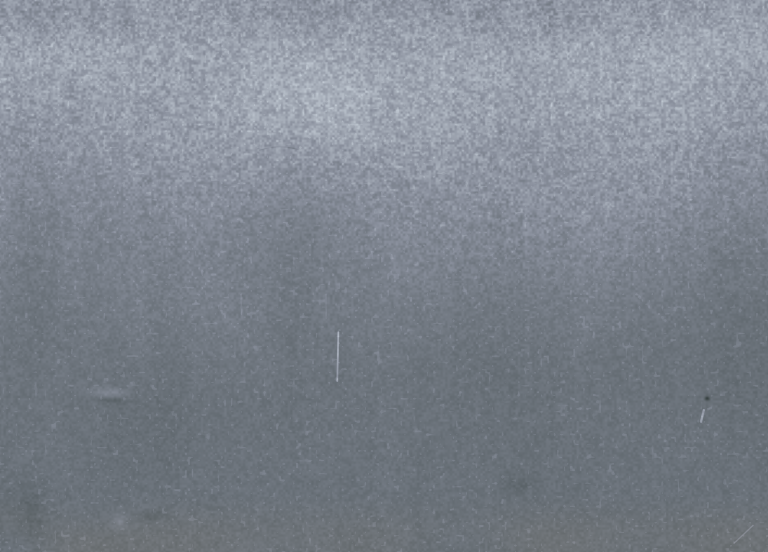
Write a Shadertoy shader that draws this texture.

```glsl
// Weathered galvanised sheet metal: a soft sheen rises from a dull lower half to
// a pale upper band, broken by fine bright flakes, vertical streaks and stains.
// A scalar tone is summed from noise layers and marks, then mapped to a steel ramp.

const vec3 DULL_STEEL  = vec3(0.410, 0.440, 0.470);
const vec3 MID_STEEL   = vec3(0.540, 0.564, 0.616);
const vec3 PALE_STEEL  = vec3(0.680, 0.710, 0.752);
const vec3 WARM_TINT   = vec3(0.016, 0.003, -0.016);
const float SHEEN_START = 0.27;
const float SHEEN_END   = 0.95;
const float SHEEN_GAIN  = 0.75;
const float GRAIN_FINE   = 235.0;   // cells per canvas height
const float GRAIN_COARSE = 125.0;
const float GRAIN_DULL = 0.24;
const float GRAIN_PALE = 0.68;
const float STREAK_GAIN = 0.11;
const float CLOUD_GAIN  = 0.16;

float hash(vec2 p) {
    vec3 q = fract(vec3(p.xyx) * 0.1031);
    q += dot(q, q.yzx + 33.33);
    return fract((q.x + q.y) * q.z);
}

float noise(vec2 p) {
    vec2 cell = floor(p), f = fract(p);
    f = f * f * (3.0 - 2.0 * f);
    return mix(mix(hash(cell), hash(cell + vec2(1, 0)), f.x),
               mix(hash(cell + vec2(0, 1)), hash(cell + vec2(1, 1)), f.x), f.y);
}

float clouds(vec2 p) {
    float sum = 0.0, gain = 0.5;
    for (int i = 0; i < 4; i++) {
        sum += gain * noise(p);
        p = mat2(1.6, 1.2, -1.2, 1.6) * p + 7.3;
        gain *= 0.5;
    }
    return sum - 0.47;
}

// Soft elliptical spot, 1 at its centre
float spot(vec2 p, vec2 centre, vec2 radius) {
    vec2 d = (p - centre) / radius;
    return exp(-dot(d, d));
}

// Thin line from a to b, slightly broken along its length
float scratch(vec2 p, vec2 a, vec2 b, float width) {
    vec2 ab = b - a;
    float along = clamp(dot(p - a, ab) / dot(ab, ab), 0.0, 1.0);
    float d = length(p - a - ab * along);
    float edge = 0.7 / iResolution.y;
    float wear = 0.55 + 0.45 * noise(vec2(along * 9.0, a.x * 50.0));
    return wear * (1.0 - smoothstep(width - edge, width + edge, d));
}

// Broad sheen with uneven patches
float sheenTone(vec2 p) {
    float height = p.y + 0.10 * (noise(p * vec2(2.2, 1.3) + 4.0) - 0.5);
    float tone = 0.03 + SHEEN_GAIN * smoothstep(SHEEN_START, SHEEN_END, height);
    tone -= 0.15 * spot(p, vec2(0.53, 0.58), vec2(0.15, 0.16));
    tone -= 0.09 * spot(p, vec2(0.05, 0.62), vec2(0.16, 0.22));
    tone -= 0.09 * spot(p, vec2(1.36, 0.55), vec2(0.10, 0.30));
    tone += 0.12 * spot(p, vec2(0.57, 0.80), vec2(0.17, 0.08));
    tone += 0.08 * spot(p, vec2(0.95, 0.60), vec2(0.28, 0.16));
    return tone + CLOUD_GAIN * clouds(p * vec2(4.0, 5.0)) * (0.4 + p.y);
}

// Vertical run marks, strongest below the top rim
float streakTone(vec2 p) {
    float wide = noise(vec2(p.x * 17.0, p.y * 2.0)) - 0.5;
    float thin = noise(vec2(p.x * 70.0, p.y * 3.5)) - 0.5;
    float rim = smoothstep(0.90, 1.0, p.y + 0.05 * wide);
    return STREAK_GAIN * (wide + 0.6 * thin) * (0.3 + p.y)
         - rim * (0.10 + 0.35 * max(wide + thin, 0.0));
}

// Crystalline flakes: balanced grain plus sparse bright glints
float grainTone(vec2 p, float sheen) {
    float fine = noise(p * GRAIN_FINE) - 0.5;
    float coarse = noise(p * GRAIN_COARSE + 31.0) - 0.5;
    float glint = smoothstep(0.77, 0.95, noise(p * GRAIN_FINE * 0.72 + 83.0));
    float strength = mix(GRAIN_DULL, GRAIN_PALE, smoothstep(0.0, 0.75, sheen));
    return strength * (0.72 * fine + 0.38 * coarse) + 0.20 * (glint - 0.06);
}

// Dent, smudges and scratches
float markTone(vec2 p) {
    float tone = 0.32 * spot(p, vec2(0.200, 0.288), vec2(0.035, 0.010));
    tone -= 0.25 * spot(p, vec2(0.198, 0.275), vec2(0.030, 0.005));
    tone += 0.22 * spot(p, vec2(0.217, 0.056), vec2(0.014, 0.016));
    tone -= 0.16 * spot(p, vec2(0.275, 0.065), vec2(0.022, 0.010));
    tone -= 0.13 * spot(p, vec2(0.940, 0.120), vec2(0.030, 0.022));
    tone -= 0.14 * spot(p, vec2(0.060, 0.080), vec2(0.030, 0.050));
    tone -= 0.80 * spot(p, vec2(1.281, 0.278), vec2(0.004));
    tone -= 0.28 * spot(p, vec2(0.905, 0.765), vec2(0.005, 0.014));
    tone += 0.95 * scratch(p, vec2(0.611, 0.310), vec2(0.613, 0.398), 0.0016);
    tone += 0.90 * scratch(p, vec2(1.270, 0.236), vec2(1.275, 0.257), 0.0020);
    tone += 0.55 * scratch(p, vec2(1.330, 0.016), vec2(1.364, 0.048), 0.0012);
    float hair = 0.728 + 0.006 * sin((p.x - 0.47) * 42.0);
    tone -= 0.22 * scratch(vec2(p.x, p.y - hair), vec2(0.47, 0.0), vec2(0.54, 0.0), 0.0010);
    return tone;
}

void mainImage(out vec4 fragColor, in vec2 fragCoord) {
    vec2 p = fragCoord / iResolution.y;
    float sheen = sheenTone(p);
    float tone = sheen + streakTone(p) + grainTone(p, sheen) + markTone(p);
    vec3 color = tone < 0.5 ? mix(DULL_STEEL, MID_STEEL, tone * 2.0)
                            : mix(MID_STEEL, PALE_STEEL, tone * 2.0 - 1.0);
    // Faint brown stain along the lower edge
    float stain = (1.0 - smoothstep(0.02, 0.11, p.y)) * noise(p * vec2(6.0, 9.0));
    color += WARM_TINT * stain;
    fragColor = vec4(clamp(color, 0.0, 1.0), 1.0);
}
```
